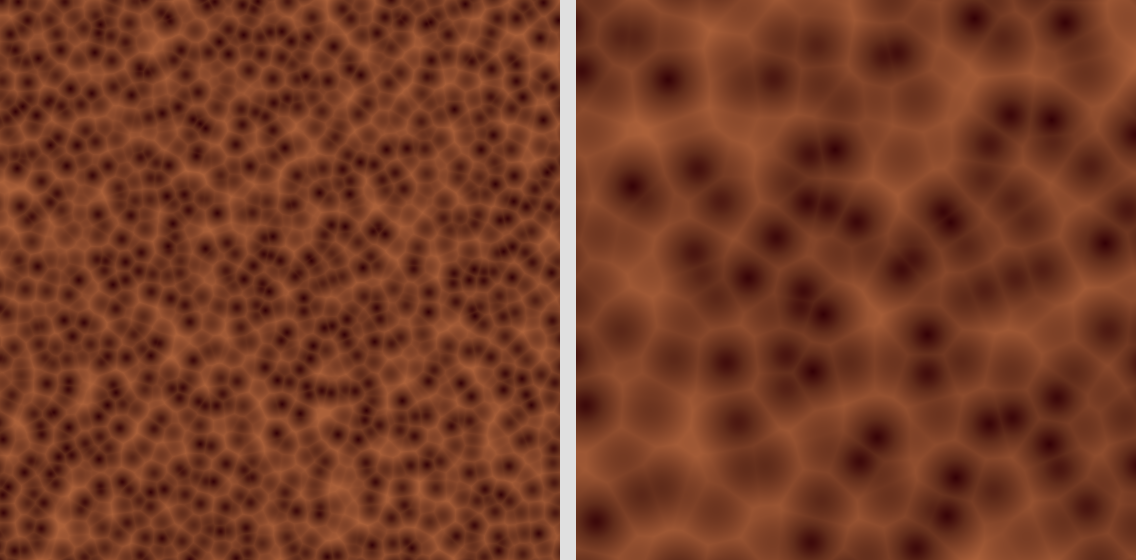
Left, the full canvas; right, a detail of the centre.
Reproduce this texture procedurally as a Shadertoy shader.

```glsl
// Rust-brown cellular leather: a flat slice through 3D Worley noise.

// Random point inside a unit cube, one per lattice cell.
vec3 hash3(vec3 cell) {
    vec3 p = vec3(dot(cell, vec3(127.1, 311.7, 74.7)),
                  dot(cell, vec3(269.5, 183.3, 246.1)),
                  dot(cell, vec3(113.5, 271.9, 124.6)));
    return fract(sin(p) * 43758.5453);
}

// Distance from the plane z = 0 to the nearest scattered point.
// Points lying off the plane give the paler, softer cells.
float nearestPoint(vec2 p) {
    vec2 base = floor(p);
    float nearestSq = 4.0;
    for (int z = -1; z <= 0; z++)
    for (int y = -1; y <= 1; y++)
    for (int x = -1; x <= 1; x++) {
        vec3 cell = vec3(base + vec2(x, y), z);
        vec3 offset = cell + hash3(cell) - vec3(p, 0.0);
        nearestSq = min(nearestSq, dot(offset, offset));
    }
    return sqrt(nearestSq);
}

// Dark pits, brown slopes, copper ridges.
vec3 leatherColor(float d) {
    vec3 pit   = vec3(0.20, 0.0, 0.02);
    vec3 brown = vec3(0.38, 0.175, 0.105);
    vec3 ridge = vec3(0.665, 0.375, 0.225);
    vec3 color = mix(pit, brown, clamp(d / 0.35, 0.0, 1.0));
    return mix(color, ridge, clamp((d - 0.35) / 0.65, 0.0, 1.0));
}

void mainImage(out vec4 fragColor, in vec2 fragCoord) {
    vec2 uv = fragCoord / iResolution.y;
    float d = nearestPoint(uv * 32.0 + 7.0);
    fragColor = vec4(leatherColor(d), 1.0);
}
```
